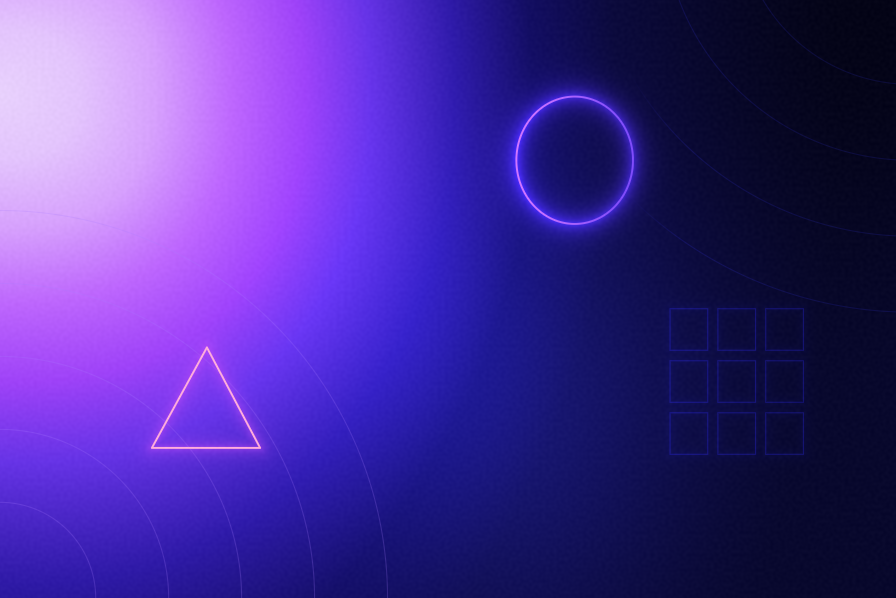
Write a WebGL 1 fragment shader that draws this background.

```glsl
precision highp float;

uniform vec2 u_resolution;

#define LIGHT_FOCUS vec2(0.0, 0.844)
#define BLUE_FOCUS vec2(0.84, 0.336)
#define RING_CENTER vec2(0.961, 0.732)
#define RING_RADII vec2(0.0975, 0.1065)
#define GRID_CENTER vec2(1.232, 0.362)
#define GRID_PITCH vec2(0.080, 0.087)
#define GRID_HALF vec2(0.0315, 0.0347)
#define ARC_PITCH 0.122
#define LINE_HALF 0.0016
#define HAIR_HALF 0.0009
#define GRAIN_SCALE 160.0
#define GRAIN_AMOUNT 0.018

vec2 hashGradient(vec2 cell) {
  float angle = 6.2832 * fract(sin(dot(cell, vec2(127.1, 311.7))) * 43758.5);
  return vec2(cos(angle), sin(angle));
}

float gradientNoise(vec2 p) {
  vec2 i = floor(p), f = fract(p);
  vec2 u = f * f * (3.0 - 2.0 * f), e = vec2(1.0, 0.0);
  float low = mix(dot(hashGradient(i), f),
                  dot(hashGradient(i + e.xy), f - e.xy), u.x);
  float high = mix(dot(hashGradient(i + e.yx), f - e.yx),
                   dot(hashGradient(i + e.xx), f - e.xx), u.x);
  return mix(low, high, u.y);
}

// Antialiased line from a distance and half its width
float stroke(float d, float halfWidth) {
  return clamp((halfWidth - abs(d)) * u_resolution.y + 0.5, 0.0, 1.0);
}

float segmentDistance(vec2 p, vec2 a, vec2 b) {
  vec2 ab = b - a;
  return length(p - a - ab * clamp(dot(p - a, ab) / dot(ab, ab), 0.0, 1.0));
}

float ellipseDistance(vec2 p, vec2 radii) {
  float k = length(p / radii);
  return k * (k - 1.0) / max(length(p / (radii * radii)), 0.001);
}

float boxDistance(vec2 p, vec2 halfSize) {
  vec2 q = abs(p) - halfSize;
  return length(max(q, 0.0)) + min(max(q.x, q.y), 0.0);
}

// Distance to the nearest of several concentric circles
float arcsDistance(vec2 p, float first, float pitch, float last) {
  float r = length(p) - first;
  return r - pitch * clamp(floor(r / pitch + 0.5), 0.0, last);
}

vec3 blend(vec3 from, vec3 to, float start, float end, float r) {
  return mix(from, to, clamp((r - start) / (end - start), 0.0, 1.0));
}

// Colours from the bright corner out to the night blue
vec3 lightRamp(float r) {
  vec3 c = vec3(0.91, 0.82, 0.99);
  c = blend(c, vec3(0.89, 0.77, 0.99), 0.00, 0.13, r);
  c = blend(c, vec3(0.84, 0.63, 0.99), 0.13, 0.26, r);
  c = blend(c, vec3(0.74, 0.40, 0.99), 0.26, 0.39, r);
  c = blend(c, vec3(0.62, 0.26, 0.97), 0.39, 0.51, r);
  c = blend(c, vec3(0.40, 0.20, 0.90), 0.51, 0.62, r);
  c = blend(c, vec3(0.18, 0.10, 0.65), 0.62, 0.76, r);
  c = blend(c, vec3(0.07, 0.05, 0.37), 0.76, 0.89, r);
  c = blend(c, vec3(0.045, 0.04, 0.24), 0.89, 1.03, r);
  return blend(c, vec3(0.03, 0.03, 0.17), 1.03, 1.40, r);
}

vec3 background(vec2 p) {
  vec2 d = abs(p - LIGHT_FOCUS);
  d.y *= 1.24 - 0.384 * d.y;
  vec2 powered = pow(d + 0.0001, vec2(2.5));
  vec3 color = lightRamp(pow(powered.x + powered.y, 0.4));
  vec2 g = (p - BLUE_FOCUS) / vec2(0.30, 0.38);
  color += vec3(0.05, 0.05, 0.22) * exp(-dot(g, g));
  float shade = smoothstep(0.9, 1.5, p.x) * smoothstep(0.3, 1.0, p.y);
  return color * (1.0 - 0.5 * shade);
}

void main() {
  vec2 p = gl_FragCoord.xy / u_resolution.y;
  vec3 color = background(p);

  // Hairline arcs in two corners
  float lowArcs = arcsDistance(p, 0.160, ARC_PITCH, 4.0);
  color = mix(color, vec3(0.66, 0.48, 1.0), 0.22 * stroke(lowArcs, HAIR_HALF));
  float highArcs = arcsDistance(p - vec2(1.523, 1.146), 0.287, 0.127, 3.0);
  float arcFade = smoothstep(1.04, 1.16, p.x);
  color += vec3(0.03, 0.03, 0.13) * arcFade * stroke(highArcs, HAIR_HALF);

  // Faint three by three grid
  vec2 q = p - GRID_CENTER;
  vec2 cell = clamp(floor(q / GRID_PITCH + 0.5), -1.0, 1.0);
  float box = boxDistance(q - cell * GRID_PITCH, GRID_HALF);
  color += vec3(0.04, 0.035, 0.22) * stroke(box, HAIR_HALF);
  color += vec3(0.008, 0.008, 0.05) * exp(-abs(box) / 0.008);

  // Neon ring, pinker on its left
  vec2 ringP = p - RING_CENTER;
  float ring = ellipseDistance(ringP, RING_RADII);
  float side = smoothstep(-0.1, 0.1, ringP.x);
  vec3 ringColor = mix(vec3(0.82, 0.46, 1.0), vec3(0.50, 0.30, 0.98), side);
  color += vec3(0.20, 0.10, 0.55) * exp(-abs(ring) / 0.016);
  color = mix(color, ringColor, stroke(ring, LINE_HALF));

  // Neon triangle
  vec2 top = vec2(0.346, 0.419);
  vec2 left = vec2(0.254, 0.251), right = vec2(0.435, 0.251);
  float tri = min(segmentDistance(p, top, left), segmentDistance(p, top, right));
  tri = min(tri, segmentDistance(p, left, right));
  color = mix(color, vec3(0.78, 0.30, 0.98), 0.5 * exp(-tri / 0.010));
  color = mix(color, vec3(1.0, 0.68, 0.86), stroke(tri, LINE_HALF));

  // Fine grain
  color += GRAIN_AMOUNT * gradientNoise(p * GRAIN_SCALE);
  gl_FragColor = vec4(clamp(color, 0.0, 1.0), 1.0);
}
```
